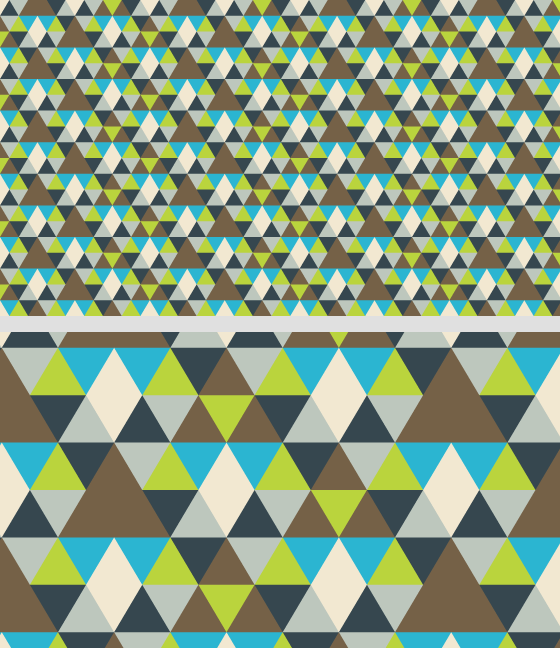
Top, the full canvas; bottom, a detail of the centre.
This pattern is drawn by a WebGL 1 fragment shader. Its source:

```glsl
precision highp float;

uniform vec2 u_resolution;

#define ROWS 20.0
#define SIDES_PER_HEIGHT 16.875
#define SAMPLES 4
#define CREAM vec3(0.95, 0.91, 0.82)
#define GREY vec3(0.74, 0.78, 0.74)
#define BROWN vec3(0.46, 0.38, 0.28)
#define SLATE vec3(0.21, 0.28, 0.31)
#define LIME vec3(0.73, 0.83, 0.24)
#define CYAN vec3(0.17, 0.71, 0.82)

// Upper row of a band: the top half of the diamond flanked by cyan and lime.
vec3 upperColor(float slot) {
  if (slot < 1.0) return CREAM;
  if (slot < 2.0) return CYAN;
  if (slot < 3.0) return LIME;
  if (slot < 4.0) return SLATE;
  if (slot < 5.0) return BROWN;
  if (slot < 6.0) return GREY;
  if (slot < 7.0) return LIME;
  return CYAN;
}

// Lower row: the bottom half of the diamond and an alternating accent.
vec3 lowerColor(float slot, bool limeAccent) {
  if (slot < 1.0) return CREAM;
  if (slot < 2.0) return SLATE;
  if (slot < 3.0) return GREY;
  if (slot < 4.0) return BROWN;
  if (slot < 5.0) return limeAccent ? LIME : BROWN;
  if (slot < 6.0) return BROWN;
  if (slot < 7.0) return SLATE;
  return GREY;
}

vec3 triangleColor(vec2 p) {
  float depth = (1.0 - p.y) * ROWS;
  float row = floor(depth);
  float drop = fract(depth);

  // Two rows form a band; every other band is shifted by half a repeat.
  float band = floor((row - 1.0) * 0.5);
  float isLower = row - 1.0 - 2.0 * band;
  float x = p.x * SIDES_PER_HEIGHT - 2.0 * (1.0 - mod(band, 2.0));

  // Upright triangles widen downwards; inverted ones fill the gaps.
  float shifted = x + 0.5 * (1.0 - isLower);
  float offset = fract(shifted) - 0.5;
  float halfStep = 2.0 * floor(shifted) + isLower;
  if (abs(offset) > 0.5 * drop) halfStep += sign(offset);

  // Eight half steps make a repeat, sixteen include the accent change.
  float slot = mod(halfStep + 0.5, 16.0);
  bool limeAccent = slot > 8.0;
  slot = mod(slot, 8.0);
  return isLower < 0.5 ? upperColor(slot) : lowerColor(slot, limeAccent);
}

void main() {
  // Average a grid of samples to smooth the edges.
  vec3 color = vec3(0.0);
  for (int j = 0; j < SAMPLES; j++) {
    for (int i = 0; i < SAMPLES; i++) {
      vec2 jitter = (vec2(float(i), float(j)) + 0.5) / float(SAMPLES) - 0.5;
      color += triangleColor((gl_FragCoord.xy + jitter) / u_resolution.y);
    }
  }
  gl_FragColor = vec4(color / float(SAMPLES * SAMPLES), 1.0);
}
```
